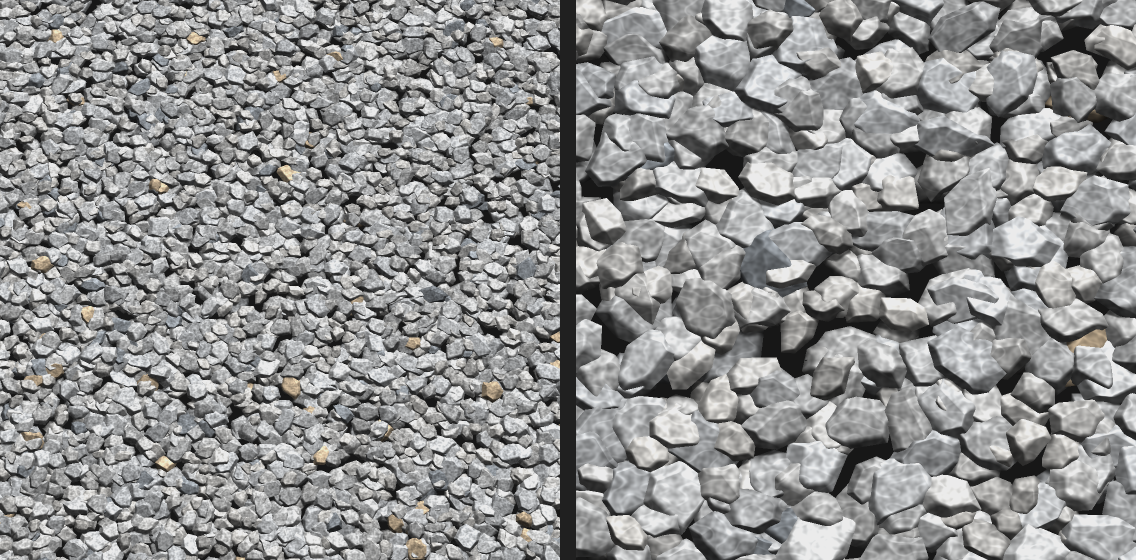
Left, the full canvas; right, a detail of the centre.
Write a WebGL 2 fragment shader that draws this texture.

```glsl
#version 300 es
precision highp float;

#define GRID vec2(25.0, 28.5)
#define LAYERS 4
#define EDGES 7
#define STONE_RADIUS 0.5
#define PILE_DEPTH 0.5
#define PERSPECTIVE 0.16
#define LIGHT vec3(0.15, 0.6, 0.77)
#define SHADOW_REACH 0.14
#define AMBIENT 0.2
#define BRIGHTNESS 0.86
#define TAN_SHARE 0.012
#define SAMPLES 2

uniform vec2 u_resolution;
out vec4 fragColor;

struct Surface {
    float height;
    vec3 normal;
    vec4 seed;
};

vec4 hash4(vec3 v) {
    vec4 q = fract(v.xyzx * vec4(0.1031, 0.1030, 0.0973, 0.1099));
    q += dot(q, q.wzxy + 33.33);
    return fract((q.xxyz + q.yzzw) * q.zywx);
}

vec2 latticeGradient(vec2 cell) {
    float angle = 6.2832 * hash4(vec3(cell, 7.0)).x;
    return vec2(cos(angle), sin(angle));
}

float gradientNoise(vec2 p) {
    vec2 i = floor(p), f = p - i;
    vec2 u = f * f * f * (f * (f * 6.0 - 15.0) + 10.0);
    vec2 e = vec2(0.0, 1.0);
    float low = mix(dot(latticeGradient(i), f),
                    dot(latticeGradient(i + e.yx), f - e.yx), u.x);
    float high = mix(dot(latticeGradient(i + e.xy), f - e.xy),
                     dot(latticeGradient(i + e.yy), f - e.yy), u.x);
    return mix(low, high, u.y);
}

// Raises the surface where a faceted, worn stone lies above it
void addStone(vec2 offset, float base, vec4 seed, vec4 form, inout Surface top) {
    float angle = (form.x - 0.5) * 3.0;
    float c = cos(angle), s = sin(angle);
    vec2 stretch = vec2(mix(0.82, 1.05, form.y), mix(1.0, 1.4, seed.z));
    mat2 toLocal = mat2(stretch.x * c, -stretch.y * s, stretch.x * s, stretch.y * c);
    vec2 q = toLocal * offset;

    float radius = STONE_RADIUS * mix(0.7, 1.12, seed.w);
    vec2 slope = (vec2(seed.z, form.w) - 0.5) * 0.7;
    float height = mix(0.16, 0.32, form.y) + dot(slope, q);
    for (int i = 0; i < EDGES; i++) {
        float k = float(i);
        float turn = fract(form.w * (91.7 + k * 37.3));
        float reach = fract(seed.z * (57.1 + k * 43.9));
        float a = (k + 0.7 * turn) * 6.2832 / float(EDGES);
        vec2 side = vec2(cos(a), sin(a));
        float inside = radius * mix(0.82, 1.1, reach) - dot(side, q);
        if (inside < 0.0) return;
        // Facets meet in slightly rounded ridges
        float steepness = mix(0.9, 2.6, turn);
        float facet = inside * steepness;
        float blend = clamp(0.5 + (height - facet) / 0.12, 0.0, 1.0);
        height = mix(height, facet, blend) - 0.06 * blend * (1.0 - blend);
        slope = mix(slope, -side * steepness, blend);
    }
    height += base;
    if (height > top.height)
        top = Surface(height, normalize(vec3(-(slope * toLocal), 1.0)), seed);
}

// Topmost stone of the scattered layers, the first lying highest
Surface gravel(vec2 p) {
    Surface top = Surface(0.0, vec3(0.0, 0.0, 1.0), vec4(0.0));
    for (int layer = 0; layer < LAYERS; layer++) {
        float level = float(layer);
        vec2 shifted = p + level * vec2(0.37, 0.61);
        for (int y = -1; y <= 1; y++)
        for (int x = -1; x <= 1; x++) {
            vec2 cell = floor(shifted) + vec2(x, y);
            vec4 seed = hash4(vec3(cell, level * 19.0 + 3.0));
            vec2 offset = shifted - cell - 0.5 - (seed.xy - 0.5) * 0.65;
            if (dot(offset, offset) > 0.8) continue;
            vec4 form = hash4(vec3(cell, level * 23.0 + 71.0));
            float base = PILE_DEPTH * mix(form.z, 1.0 - level / float(LAYERS), 0.5);
            addStone(offset, base, seed, form, top);
        }
    }
    return top;
}

vec3 shade(vec2 p) {
    Surface stone = gravel(p);
    if (stone.height <= 0.0) return vec3(0.09);

    // Mineral grain and pale fracture veins
    vec2 local = p + stone.seed.xy * 40.0;
    float grain = gradientNoise(local * 4.5) + 0.9 * gradientNoise(local * 11.0);
    float vein = 1.0 - smoothstep(0.0, 0.13, abs(gradientNoise(local * vec2(3.0, 4.3))));
    float tone = mix(0.8, 1.07, fract(stone.seed.x * 17.3)) + 0.3 * grain + 0.13 * vein;

    // Mostly neutral grey, some slate, few tan
    float kind = fract(stone.seed.y * 29.7);
    vec3 tint = mix(vec3(1.01, 1.0, 0.98), vec3(0.985, 1.0, 1.015), stone.seed.w);
    if (kind > 0.96) tint = vec3(0.73, 0.76, 0.79);
    if (kind < TAN_SHARE) tint = vec3(1.04, 0.93, 0.78);

    // Sunlight, cast shadow and darkness between stones
    vec3 light = normalize(LIGHT);
    float rise = SHADOW_REACH * light.z / length(light.xy);
    float blocker = gravel(p + normalize(light.xy) * SHADOW_REACH).height;
    float shadow = smoothstep(0.0, 0.12, blocker - stone.height - rise);
    float sun = max(dot(stone.normal, light), 0.0) * (1.0 - 0.8 * shadow);
    float openness = mix(0.4, 1.0, smoothstep(0.05, 0.38, stone.height));
    return BRIGHTNESS * tone * tint * (AMBIENT + 0.86 * sun) * openness;
}

void main() {
    vec3 color = vec3(0.0);
    for (int y = 0; y < SAMPLES; y++)
    for (int x = 0; x < SAMPLES; x++) {
        vec2 jitter = (vec2(x, y) + 0.5) / float(SAMPLES) - 0.5;
        vec2 uv = (gl_FragCoord.xy + jitter) / u_resolution.y - 0.5;
        uv *= 1.0 + PERSPECTIVE * uv.y;
        color += min(shade((uv + 2.0) * GRID), 0.92);
    }
    fragColor = vec4(color / float(SAMPLES * SAMPLES), 1.0);
}
```
